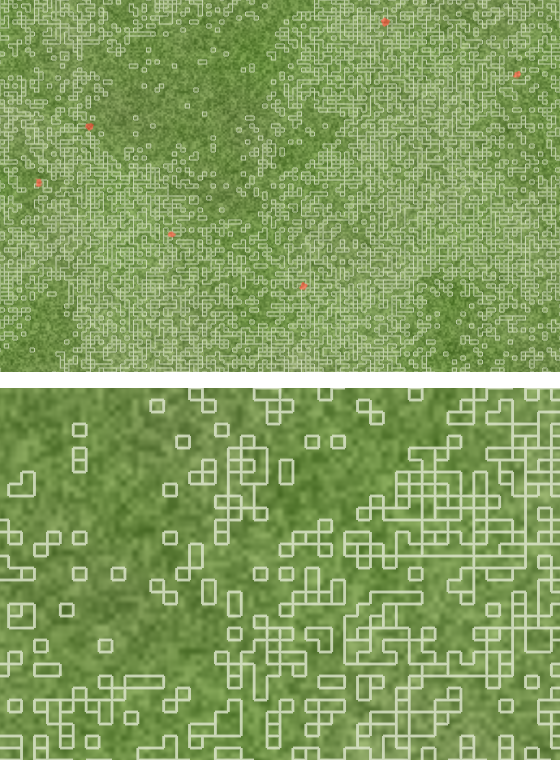
Top, the full canvas; bottom, a detail of the centre.
A Shadertoy shader for this texture:

```glsl
// Mown lawn overlaid with pale, pixel-stepped contour lines between cell classes.
#define CELLS vec2(130.0, 140.0)      // cells per canvas width, along x and y
#define LINE_WIDTH 0.0017             // contour width, in canvas widths
#define LINE_ALPHA 0.80
#define LINE_COLOR vec3(0.88, 0.91, 0.82)
#define DARK_GRASS vec3(0.375, 0.515, 0.215)
#define LIGHT_GRASS vec3(0.555, 0.665, 0.405)
#define DRY_TINT vec3(0.030, -0.006, 0.040)
#define FLECK_COLOR vec3(0.92, 0.40, 0.29)
#define GRASS_CONTRAST 0.30
#define PATCH_SCALE 5.5
#define FLECKS 6

float hash(vec2 p) {
    uvec2 q = uvec2(ivec2(floor(p))) * uvec2(1597334677u, 3812015801u);
    uint n = (q.x ^ q.y) * 1597334677u;
    n = (n ^ (n >> 15)) * 2246822519u;
    n ^= n >> 13;
    return float(n >> 8) / 16777216.0;
}

float noise(vec2 p) {
    vec2 i = floor(p), f = fract(p);
    f = f * f * (3.0 - 2.0 * f);
    return mix(mix(hash(i), hash(i + vec2(1, 0)), f.x),
               mix(hash(i + vec2(0, 1)), hash(i + vec2(1, 1)), f.x), f.y);
}

float fbm(vec2 p) {
    float sum = 0.0, amp = 0.5;
    for (int i = 0; i < 4; i++) {
        sum += amp * noise(p);
        p = mat2(1.6, 1.2, -1.2, 1.6) * p + 17.3;
        amp *= 0.5;
    }
    return sum / 0.9375;
}

// Share of light cells around p: patchy, with a clear slanted zone at upper left
float lightShare(vec2 p) {
    vec2 v = (p - vec2(0.36, 0.54 + 0.35 * (p.x - 0.36))) / vec2(0.32, 0.15);
    float clear = exp(-dot(v, v));
    float patches = fbm(p * PATCH_SCALE + 3.7) - 0.5;
    return clamp(0.54 + 1.7 * patches - 0.62 * clear, 0.025, 0.92);
}

// Class 0, 1 or 2 of a cell; some cells share their draw with a side neighbour
float cellClass(vec2 cell) {
    float share = lightShare((cell + 0.5) / CELLS);
    float own = hash(cell + 400.0);
    float paired = hash(floor(cell * vec2(0.5, 1.0)) + 900.0);
    float draw = hash(cell + 1500.0) < 0.3 ? paired : own;
    return step(draw, share) + step(draw, share * 0.35);
}

// Coverage of a pixel by a contour at distance d
float lineCoverage(float d, float pixel) {
    float c = clamp((0.5 * (LINE_WIDTH + pixel) - d) / pixel, 0.0, 1.0);
    return min(c, LINE_WIDTH / pixel);
}

void mainImage(out vec4 fragColor, in vec2 fragCoord) {
    vec2 p = fragCoord / iResolution.x;
    float pixel = 1.0 / iResolution.x;
    float height = iResolution.y / iResolution.x;

    // Cell and its nearest neighbours
    vec2 cell = floor(p * CELLS), f = fract(p * CELLS);
    vec2 side = 2.0 * step(0.5, f) - 1.0;
    vec2 edge = min(f, 1.0 - f) / CELLS;
    float kind = cellClass(cell);

    // Grass: broad patches, cell tone and fine blades
    float tone = 0.18 + 0.42 * lightShare(p) + 0.07 * kind;
    float blades = 0.6 * noise(p * 290.0) + 0.4 * noise(p * 140.0 + 50.0) - 0.5;
    float mottle = fbm(p * 30.0 + 9.0) - 0.5;
    vec3 color = mix(DARK_GRASS, LIGHT_GRASS, tone + 0.35 * mottle);
    color += DRY_TINT * (2.0 * fbm(p * 9.0 + 31.0) - 0.8);
    color += GRASS_CONTRAST * blades * vec3(1.0, 0.95, 0.85);

    // Contours where neighbouring classes differ
    float lineX = kind == cellClass(cell + vec2(side.x, 0.0)) ? 0.0 : lineCoverage(edge.x, pixel);
    float lineY = kind == cellClass(cell + vec2(0.0, side.y)) ? 0.0 : lineCoverage(edge.y, pixel);
    color = mix(color, LINE_COLOR, LINE_ALPHA * max(lineX, lineY));

    // A few ragged red flecks
    for (int i = 0; i < FLECKS; i++) {
        float k = float(i);
        vec2 center = vec2(fract(0.07 + 0.618 * k), height * fract(0.51 + 0.43 * k));
        float radius = 0.004 + 0.005 * noise(p * 220.0 + k);
        float fleck = 1.0 - smoothstep(-pixel, pixel, length(p - center) - radius);
        color = mix(color, FLECK_COLOR + 0.3 * blades, 0.85 * fleck);
    }

    fragColor = vec4(clamp(color, 0.0, 1.0), 1.0);
}
```
